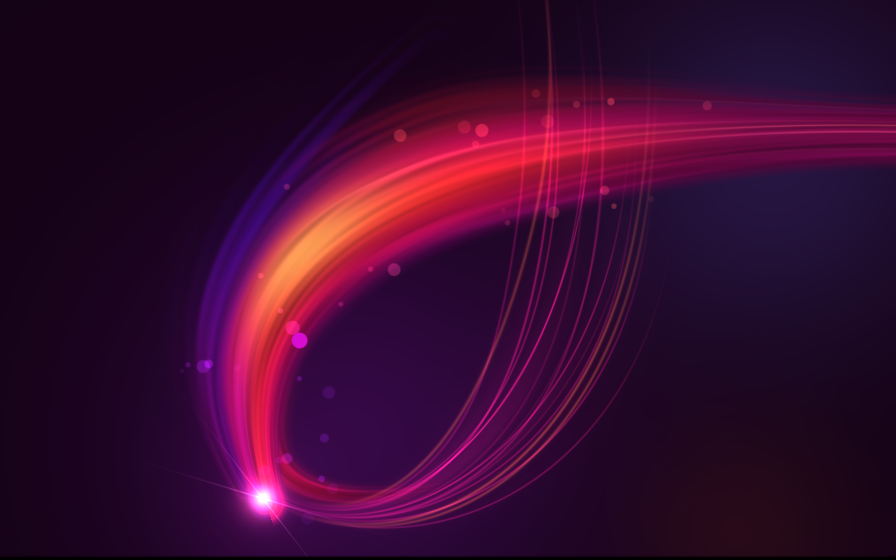
Reproduce this background procedurally as a WebGL 1 fragment shader.

```glsl
precision highp float;
// Glowing ribbon of light looping out of a bright flare on dark purple.
uniform vec2 u_resolution;

float hash(vec2 p) {
  return fract(sin(dot(p, vec2(127.1, 311.7))) * 43758.5453);
}

float noise(vec2 p) {
  vec2 i = floor(p), f = fract(p);
  f = f * f * (3.0 - 2.0 * f);
  return mix(mix(hash(i), hash(i + vec2(1, 0)), f.x),
    mix(hash(i + vec2(0, 1)), hash(i + vec2(1, 1)), f.x), f.y);
}

float bell(float x, float width) {
  x /= width;
  return exp(-x * x);
}

float ramp(float a, float b, float x) {
  return smoothstep(a, b, x);
}

vec2 bezier(vec2 a, vec2 b, vec2 c, vec2 d, float t) {
  float s = 1.0 - t;
  return s * s * s * a + 3.0 * s * t * (s * b + t * c) + t * t * t * d;
}

// Nearest place on a cubic: x = parameter, y = distance, positive on its left
vec2 nearest(vec2 p, vec2 a, vec2 b, vec2 c, vec2 d) {
  float t = 0.0, best = 9.0;
  for (int i = 0; i <= 30; i++) {
    float u = float(i) / 30.0, dist = length(p - bezier(a, b, c, d, u));
    if (dist < best) { best = dist; t = u; }
  }
  vec2 rel, slope;
  for (int i = 0; i < 4; i++) {
    float s = 1.0 - t;
    rel = p - bezier(a, b, c, d, t);
    slope = 3.0 * (s * s * (b - a) + 2.0 * s * t * (c - b) + t * t * (d - c));
    t = clamp(t + dot(rel, slope) / dot(slope, slope), 0.0, 1.0);
  }
  rel = p - bezier(a, b, c, d, t);
  return vec2(t, length(rel) * (slope.x * rel.y < slope.y * rel.x ? -1.0 : 1.0));
}

vec3 background(vec2 p) {
  vec3 col = vec3(0.08, 0.008, 0.085);
  col += vec3(0.12, 0.025, 0.18) * bell(length(p - vec2(0.64, 0.22)), 0.4);
  col += vec3(0.07, 0.075, 0.17) * bell(length(p - vec2(1.38, 0.72)), 0.33);
  return col + vec3(0.07, 0.03, 0) * bell(length(p - vec2(1.33, 0.04)), 0.2);
}

// Violet plumes leaving the outer side of the ribbon
vec3 plumes(vec3 col, vec2 p) {
  vec2 q = nearest(p, vec2(0.44, 0.13), vec2(0.3, 0.36), vec2(0.42, 0.62), vec2(0.78, 0.92));
  float t = q.x, v = q.y / mix(0.025, 0.085, ramp(0.0, 0.7, t));
  float streak = noise(vec2(v * 5.0 + 3.0, t * 2.0));
  vec3 tone = mix(vec3(0.62, 0.04, 0.55), vec3(0.22, 0.03, 0.5), ramp(0.0, 0.7, t));
  float fade = 1.0 - ramp(0.35, 0.9, t + 0.3 * noise(vec2(v * 7.0, 5)) - 0.2);
  return mix(col, tone * (0.6 + 0.6 * streak), bell(v, 0.85) * fade * (0.35 + 0.65 * streak));
}

// Broad ribbon: v runs from -1 on the inner edge to 1 on the outer edge
vec3 ribbon(vec3 col, vec2 q) {
  float t = q.x;
  float inner = 0.025 + 0.09 * ramp(-0.15, 0.4, t) - 0.037 * ramp(0.6, 1.0, t);
  float outer = 0.015 + 0.145 * ramp(-0.12, 0.5, t) - 0.115 * ramp(0.55, 1.0, t);
  float v = q.y / (q.y < 0.0 ? inner : outer);
  float streak = 0.6 * noise(vec2(v * 6.0 + t * 3.0, t * 3.0))
    + 0.4 * noise(vec2(v * 17.0 - t * 5.0, t * 4.0 + 9.0));
  vec3 tone = mix(vec3(0.4, 0.02, 0.32), vec3(0.78, 0.03, 0.35), ramp(-0.95, -0.4, v));
  tone = mix(tone, vec3(0.93, 0.14, 0.17), bell(v + 0.08, 0.36));
  tone = mix(tone, vec3(0.66, 0.08, 0.17), ramp(0.3, 0.7, v) * ramp(0.38, 0.6, t));
  tone = mix(tone, vec3(0.32, 0.03, 0.5), ramp(0.35, 0.8, v) * (1.0 - ramp(0.36, 0.55, t)));
  tone = mix(tone, vec3(0.82, 0.06, 0.54), bell(v - 0.25, 0.35) * (1.0 - ramp(0.1, 0.33, t)));
  tone = mix(tone, vec3(0.42, 0.02, 0.26), 0.92 * ramp(0.52, 0.9, t));
  tone = mix(tone, vec3(1, 0.62, 0.32), bell(v - 0.12, 0.34) * bell(t - 0.37, 0.13));
  tone *= 0.62 + 0.72 * streak;
  tone += vec3(0.5, 0.22, 0.22) * pow(noise(vec2(v * 13.0 + t * 4.0, t * 2.0)), 7.0) * bell(v, 0.6);
  float cover = ramp(-1.08, -0.7, v) * (1.0 - ramp(0.0, 0.9, v + 0.6 * streak - 0.6));
  return mix(col, tone, cover * (0.95 - 0.12 * ramp(0.6, 1.0, t)));
}

// Red fold curling round the foot of the hollow
vec3 fold(vec3 col, vec2 p) {
  vec2 q = nearest(p, vec2(0.53, 0.44), vec2(0.4, 0.14), vec2(0.52, 0.06), vec2(0.86, 0.15));
  float t = q.x, v = q.y / mix(0.034, 0.009, t);
  vec3 tone = mix(vec3(0.9, 0.08, 0.2), vec3(0.55, 0.03, 0.3), t);
  tone *= 0.55 + 0.7 * noise(vec2(v * 4.0, t * 3.0));
  return mix(col, tone, bell(v, 0.9) * ramp(0.0, 0.25, t) * (1.0 - ramp(0.6, 1.0, t)));
}

// Fan of threads sweeping under the hollow and up on the right
vec3 threads(vec2 p, float pixel) {
  vec2 q = nearest(p, vec2(0.47, 0.13), vec2(0.68, -0.03), vec2(1.16, 0.2), vec2(1.06, 1.03));
  float t = q.x, spread = 0.016 + 0.12 * ramp(0.1, 0.8, t), v = q.y / spread;
  vec3 glow = vec3(0.24, 0.02, 0.12) * bell(v, 0.75) * (1.0 - ramp(0.3, 0.95, t))
    * (0.3 + noise(vec2(v * 7.0, t * 2.0)));
  for (int i = 0; i < 16; i++) {
    float k = float(i), r = hash(vec2(k, 4));
    float lane = -0.95 + 0.12 * k + 0.16 * sin(t * 4.0 + r * 6.3);
    float line = bell((v - lane) * spread, 0.001 + 0.0015 * r * r + 0.35 * pixel);
    line *= ramp(0.05, 0.4, t) * (1.0 - ramp(0.75, 0.95 + 0.2 * r, t + max(0.0, -lane) * 0.2));
    vec3 hue = mix(vec3(0.55, 0.05, 0.26), vec3(0.7, 0.32, 0.12), step(0.65, r));
    glow += hue * line * (0.2 + 0.45 * hash(vec2(k, 8)));
  }
  return glow;
}

void main() {
  float pixel = 1.0 / u_resolution.y;
  vec2 p = gl_FragCoord.xy * pixel;
  vec2 a = vec2(0.475, 0.1), b = vec2(0.3, 0.61), c = vec2(0.858, 0.79), d = vec2(1.65, 0.775);
  vec3 col = fold(plumes(background(p), p), p);
  col = ribbon(col, nearest(p, a, b, c, d)) + threads(p, pixel);

  // Bokeh discs along the ribbon
  for (int i = 0; i < 36; i++) {
    float k = float(i), size = hash(vec2(k, 1));
    vec2 spot = bezier(a, b, c, d, hash(vec2(k, 5)) * 0.8);
    spot += 0.28 * vec2(hash(vec2(k, 2)), hash(vec2(k, 3))) - 0.14;
    float disc = 1.0 - ramp(-pixel, pixel, length(p - spot) - 0.004 - 0.01 * size * size);
    vec3 hue = mix(vec3(0.45, 0.08, 0.7), vec3(0.9, 0.3, 0.25), ramp(0.3, 0.65, spot.y));
    col += hue * disc * (0.08 + 0.28 * hash(vec2(k, 6)));
  }
  float orb = length(p - vec2(0.535, 0.392)) - 0.014;
  col = mix(col, vec3(0.85, 0.05, 0.82), 1.0 - ramp(-pixel, pixel, orb));

  // Flare with two thin rays
  vec2 f = p - vec2(0.469, 0.11);
  float r = length(f);
  col += vec3(0.7, 0.2, 0.4) * bell(r, 0.036) + vec3(0.18, 0.02, 0.16) * exp(-r * 15.0);
  col += vec3(1, 0.85, 0.9) * bell(r, 0.017);
  float rays = bell(dot(f, vec2(0.29, 0.957)), 0.0015) + bell(dot(f, vec2(0.79, 0.61)), 0.0012);
  col += vec3(0.5, 0.22, 0.42) * rays * exp(-r * 17.0);
  gl_FragColor = vec4(col * ramp(0.003, 0.009, p.y), 1);
}
```
